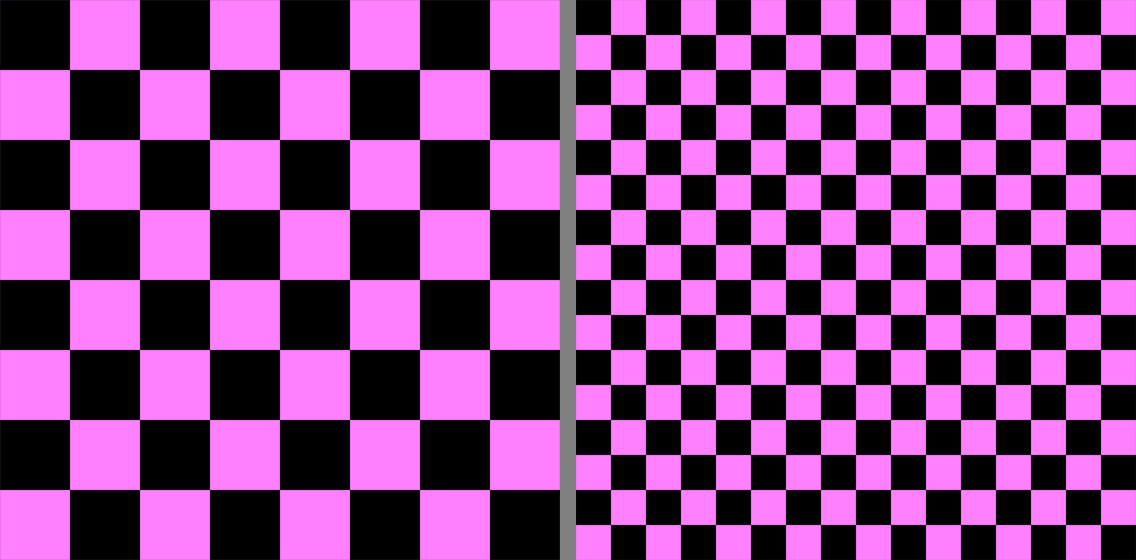
Left: one tile. Right: repeated 2 by 2.
Give the GLSL for this pattern, as a Shadertoy shader.

```glsl
// Signed distance to the nearest cell edge on each axis, positive in even cells
vec2 cellEdgeDistance(vec2 p) {
    return abs(mod(p - 0.5, 2.0) - 1.0) - 0.5;
}

void mainImage(out vec4 fragColor, in vec2 fragCoord) {
    const float cells = 8.0;
    vec2 p = cells * fragCoord / iResolution.xy;

    // Smoothed square wave per axis, from -1 to 1
    vec2 softness = 0.75 * cells / iResolution.xy;
    vec2 wave = 2.0 * smoothstep(-softness, softness, cellEdgeDistance(p)) - 1.0;

    // Matching signs give pink, opposite signs give black
    float checker = 0.5 + 0.5 * wave.x * wave.y;
    vec3 black = vec3(0.0);
    vec3 pink = vec3(1.0, 0.5, 1.0);
    fragColor = vec4(mix(black, pink, checker), 1.0);
}
```
